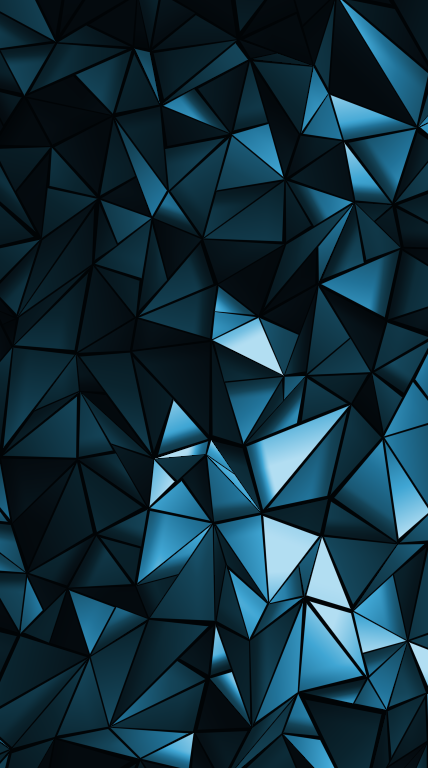
This background is drawn by a WebGL 2 fragment shader. Its source:

```glsl
#version 300 es
precision highp float;
// Dark blue wall of tilted triangular facets parted by thin wedge-shaped gaps.
// A turned, jittered lattice is triangulated and some triangles are split again;
// random corner heights and broad pools of light set the tone of each facet.

uniform vec2 u_resolution;
out vec4 outColor;

const float CELLS = 6.4;          // lattice cells across the width
const float ROW_HEIGHT = 0.9;     // lattice row spacing, in cells
const float TURN = 1.5;           // lattice angle, in radians
const float JITTER = 0.8;         // scatter of the corners, in cells
const float RELIEF = 0.95;        // corner height range, in cells
const float SPLIT_CHANCE = 0.32;  // share of triangles cut in two
const float GAP_MIN = 0.03;       // least pull of corners to the centre
const float GAP_VARY = 0.13;      // extra random pull
const float BASE_TONE = 0.32;
const float TILT_TONE = 0.66;
const float TILT_MAX = 0.55;
const float RANDOM_TONE = 0.26;
const float GRADIENT_TONE = 0.18; // tone slope across a facet
const float SHADOW_WIDTH = 0.28;  // soft shadow reach, in cells
const float SHADOW_DEPTH = 0.6;
const vec2 LIGHT_DIR = vec2(0.8, 0.6);

// Tone ramp, from gap to highlight
const vec3 RAMP[7] = vec3[7](
  vec3(0.004, 0.014, 0.022), vec3(0.02, 0.05, 0.07), vec3(0.04, 0.14, 0.18),
  vec3(0.08, 0.27, 0.35), vec3(0.13, 0.45, 0.60), vec3(0.25, 0.65, 0.83),
  vec3(0.70, 0.87, 0.95));
const float STOPS[7] = float[7](0.0, 0.15, 0.42, 0.63, 0.77, 0.88, 1.0);

vec3 hash3(vec2 p) {
  vec3 q = fract((p.xyx + 50.0) * vec3(0.1031, 0.1030, 0.0973));
  q += dot(q, q.yxz + 33.33);
  return fract((q.xxy + q.yzz) * q.zyx);
}

vec3 ramp(float tone) {
  vec3 color = RAMP[0];
  for (int i = 1; i < 7; i++)
    color = mix(color, RAMP[i], clamp((tone - STOPS[i - 1]) / (STOPS[i] - STOPS[i - 1]), 0.0, 1.0));
  return color;
}

mat2 rotation(float a) { return mat2(cos(a), sin(a), -sin(a), cos(a)); }

// Lattice corner: canvas position in xy, height in z
vec3 corner(vec2 cell) {
  vec3 h = hash3(cell);
  vec2 lattice = cell + vec2(0.5 * mod(cell.y, 2.0), 0.0) + JITTER * (h.xy - 0.5);
  return vec3(rotation(TURN) * (lattice * vec2(1.0, ROW_HEIGHT)), RELIEF * h.z);
}

float cross2(vec2 a, vec2 b) { return a.x * b.y - a.y * b.x; }
float area(vec3 a, vec3 b, vec3 c) { return cross2(b.xy - a.xy, c.xy - a.xy); }

// Signed distance to the line a-b, positive on its left
float side(vec2 p, vec3 a, vec3 b) {
  vec2 edge = b.xy - a.xy;
  return cross2(edge, p - a.xy) / max(length(edge), 1e-4);
}

vec3 edgeDistances(vec2 p, vec3 a, vec3 b, vec3 c) {
  return vec3(side(p, a, b), side(p, b, c), side(p, c, a));
}

float min3(vec3 v) { return min(v.x, min(v.y, v.z)); }

float pool(vec2 uv, vec2 center, vec2 radius) {
  vec2 d = (uv - center) / radius;
  return exp(-0.5 * dot(d, d));
}

// Broad light over the wall
float lighting(vec2 uv) {
  return BASE_TONE
    + 0.44 * pool(uv, vec2(0.90, 0.22), vec2(0.27, 0.17))
    + 0.38 * pool(uv, vec2(0.56, 0.42), vec2(0.16, 0.13))
    + 0.28 * pool(uv, vec2(0.78, 0.79), vec2(0.25, 0.14))
    + 0.17 * pool(uv, vec2(0.25, 0.17), vec2(0.25, 0.16))
    - 0.22 * smoothstep(0.86, 1.0, uv.y);
}

void main() {
  vec2 p = gl_FragCoord.xy / u_resolution.x * CELLS;
  float pixel = CELLS / u_resolution.x;

  // Find the triangle around this point
  vec2 home = floor(rotation(-TURN) * p / vec2(1.0, ROW_HEIGHT));
  vec3 A, B, C;
  vec2 id = vec2(0.0);
  float best = -1e3;
  for (int k = 0; k < 9; k++) {
    vec2 cell = home + vec2(k % 3 - 1, k / 3 - 1);
    vec3 a = corner(cell), b = corner(cell + vec2(1, 0));
    vec3 c = corner(cell + vec2(1, 1)), d = corner(cell + vec2(0, 1));
    bool flip = min(area(a, b, d), area(b, c, d)) > min(area(a, b, c), area(a, c, d));
    for (int t = 0; t < 2; t++) {
      vec3 u = t == 0 ? a : c;
      vec3 v = t == 0 ? b : d;
      vec3 w = flip ? (t == 0 ? d : b) : (t == 0 ? c : a);
      float inside = min3(edgeDistances(p, u, v, w));
      if (inside > best) {
        best = inside; A = u; B = v; C = w;
        id = vec2(2.0 * cell.x + float(t), cell.y + 71.0);
      }
    }
  }

  // Cut some triangles across their longest edge, turned to be B-C
  vec3 cut = hash3(id);
  for (int i = 0; i < 2; i++)
    if (distance(B.xy, C.xy) < max(distance(A.xy, B.xy), distance(C.xy, A.xy))) {
      vec3 first = A; A = B; B = C; C = first;
    }
  if (cut.x < SPLIT_CHANCE) {
    vec3 M = mix(B, C, 0.35 + 0.3 * cut.y);
    M.z += RELIEF * (cut.z - 0.5);
    if (side(p, A, M) > 0.0) { B = M; id.y += 137.0; } else C = M;
  }

  // Facet tone from its tilt, the light and a slight gradient
  vec3 seed = hash3(id + 19.0), pull = hash3(id + 43.0);
  vec3 normal = normalize(cross(B - A, C - A));
  vec3 center = (A + B + C) / 3.0;
  vec2 uv = center.xy / CELLS * vec2(1.0, u_resolution.x / u_resolution.y);
  float angle = 6.2832 * seed.y;
  float tilt = clamp(dot(normal.xy, LIGHT_DIR), -TILT_MAX, TILT_MAX);
  float tone = lighting(uv) + TILT_TONE * tilt + RANDOM_TONE * (seed.x - 0.5)
    + GRADIENT_TONE * dot(p - center.xy, vec2(cos(angle), sin(angle)));

  // Uneven inset opens wedge gaps; a soft shadow falls from one edge
  pull = GAP_MIN + GAP_VARY * pull * pull;
  vec3 edges = edgeDistances(p, mix(A, center, pull.x), mix(B, center, pull.y), mix(C, center, pull.z));
  float shadow = SHADOW_DEPTH * seed.z * seed.z * (1.0 - smoothstep(0.0, SHADOW_WIDTH, edges.x));
  vec3 color = ramp(clamp(tone, 0.1, 1.0) * (1.0 - shadow));
  float cover = smoothstep(-0.7 * pixel, 0.7 * pixel, min3(edges));
  outColor = vec4(mix(RAMP[0], color, cover), 1.0);
}
```
